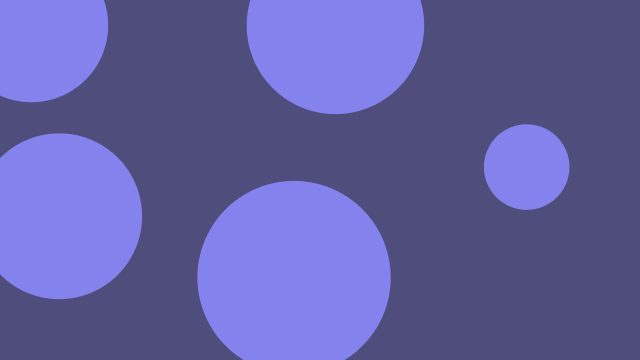
Give the GLSL for this background, as a Shadertoy shader.

```glsl
// Flat periwinkle discs scattered over a muted indigo background.
#define BACKGROUND vec3(0.304, 0.301, 0.487)
#define DISC_COLOR vec3(0.518, 0.512, 0.932)
#define EDGE_PIXELS 1.0
#define DISC_COUNT 5

// Each disc: centre x, centre y, radius, in canvas heights.
const vec3 DISCS[DISC_COUNT] = vec3[DISC_COUNT](
    vec3(0.087, 0.9295, 0.2135),
    vec3(0.9317, 0.9295, 0.2465),
    vec3(0.1644, 0.3993, 0.2303),
    vec3(0.8168, 0.2290, 0.2685),
    vec3(1.463, 0.5359, 0.1188)
);

// Signed distance to the nearest disc edge, negative inside.
float discsDistance(vec2 point) {
    float nearest = 1e3;
    for (int i = 0; i < DISC_COUNT; i++) {
        nearest = min(nearest, length(point - DISCS[i].xy) - DISCS[i].z);
    }
    return nearest;
}

void mainImage(out vec4 fragColor, in vec2 fragCoord) {
    vec2 point = fragCoord / iResolution.y;

    // Antialiased coverage over about one pixel.
    float edgeWidth = EDGE_PIXELS / iResolution.y;
    float coverage = clamp(0.5 - discsDistance(point) / edgeWidth, 0.0, 1.0);

    fragColor = vec4(mix(BACKGROUND, DISC_COLOR, coverage), 1.0);
}
```
